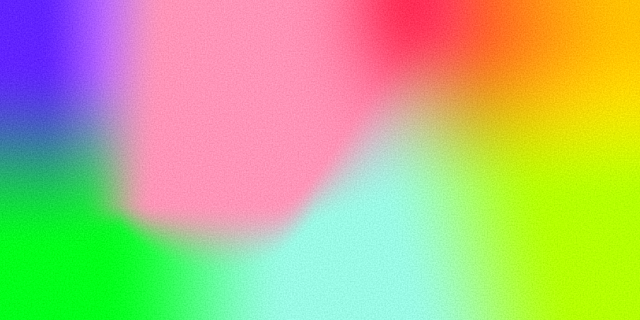
This background is drawn by a WebGL 1 fragment shader. Its source:

```glsl
precision highp float;

uniform vec2 u_resolution;

const vec3 VIOLET = vec3(0.38, 0.14, 1.00);
const vec3 LILAC  = vec3(0.72, 0.40, 1.00);
const vec3 PINK   = vec3(1.00, 0.58, 0.72);
const vec3 RED    = vec3(1.00, 0.18, 0.34);
const vec3 ORANGE = vec3(1.00, 0.44, 0.12);
const vec3 AMBER  = vec3(1.00, 0.76, 0.00);
const vec3 GREEN  = vec3(0.00, 1.00, 0.10);
const vec3 AQUA   = vec3(0.60, 0.98, 0.90);
const vec3 LIME   = vec3(0.71, 1.00, 0.00);

vec2 hashGradient(vec2 cell) {
  vec2 q = fract(cell * vec2(0.1031, 0.1030));
  q += dot(q, q.yx + 33.33);
  float angle = 6.28318 * fract((q.x + q.y) * q.y);
  return vec2(cos(angle), sin(angle));
}

float gradientNoise(vec2 p) {
  vec2 cell = floor(p);
  vec2 f = fract(p);
  vec2 u = f * f * (3.0 - 2.0 * f);
  float a = dot(hashGradient(cell), f);
  float b = dot(hashGradient(cell + vec2(1.0, 0.0)), f - vec2(1.0, 0.0));
  float c = dot(hashGradient(cell + vec2(0.0, 1.0)), f - vec2(0.0, 1.0));
  float d = dot(hashGradient(cell + 1.0), f - 1.0);
  return mix(mix(a, b, u.x), mix(c, d, u.x), u.y);
}

float softGlow(vec2 p, vec2 center, vec2 radius) {
  vec2 q = (p - center) / radius;
  return exp(-dot(q, q));
}

// Violet over green on the left, then aqua, then lime
vec3 lowerColor(vec2 p) {
  vec3 upperLeft = mix(VIOLET, LILAC, smoothstep(0.12, 0.36, p.x));
  vec3 color = mix(GREEN, upperLeft, smoothstep(0.20, 0.82, p.y));
  color = mix(color, AQUA, smoothstep(0.30, 0.92, p.x));
  return mix(color, LIME, smoothstep(1.28, 1.82, p.x + 0.25 * p.y));
}

// Pink to amber with a red glow at the top edge
vec3 upperColor(vec2 p) {
  vec3 color = mix(PINK, ORANGE, smoothstep(1.15, 1.55, p.x));
  color = mix(color, AMBER, smoothstep(1.45, 2.00, p.x));
  return mix(color, RED, softGlow(p, vec2(1.29, 1.0), vec2(0.21, 0.30)));
}

// Coverage of the upper colors: a sagging pink tongue, rising to the right
float upperMask(vec2 p) {
  float rise = smoothstep(0.85, 1.35, p.x);
  float offset = p.x - 0.68;
  float sag = min(0.13 + 1.6 * offset * offset, 0.28);
  float vertical = smoothstep(mix(sag, 0.36, rise), mix(0.37, 0.92, rise), p.y);
  float lean = 0.07 * p.y;
  return vertical * smoothstep(0.22 + lean, 0.46 + lean, p.x);
}

void main() {
  vec2 p = gl_FragCoord.xy / u_resolution * vec2(2.0, 1.0);

  float mask = upperMask(p);
  vec3 color = mix(lowerColor(p), upperColor(p), mask);

  // Warm yellow where amber meets lime
  float seam = 4.0 * mask * (1.0 - mask) * smoothstep(1.4, 1.8, p.x);
  color += seam * vec3(0.09, 0.02, 0.0);

  // Fine film grain
  float grain = gradientNoise(p * 187.3) + gradientNoise(p * 233.7 + 41.5);
  color += 0.05 * grain;

  gl_FragColor = vec4(clamp(color, 0.0, 1.0), 1.0);
}
```
